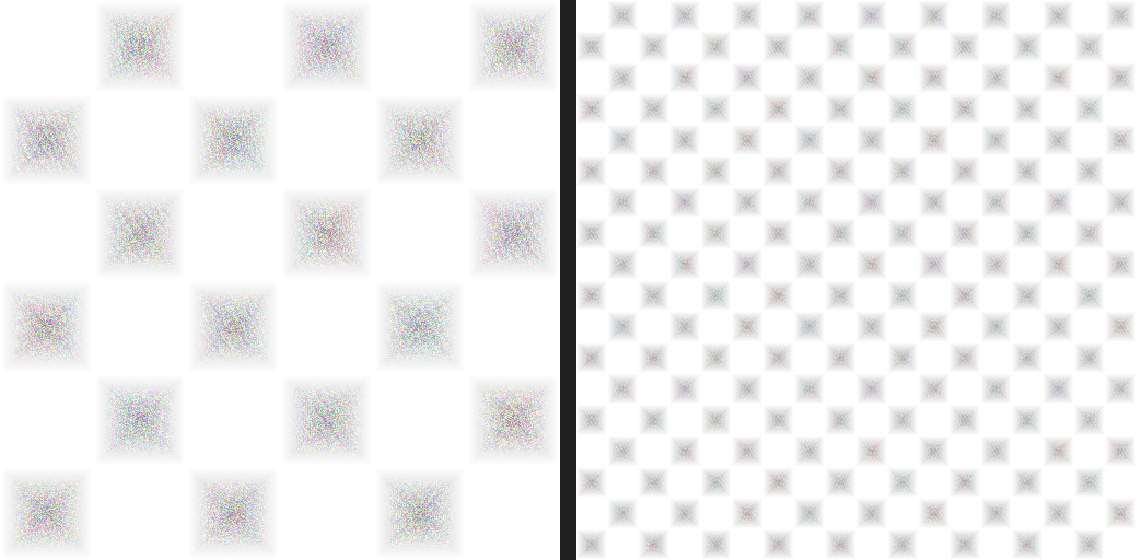
Left, the tile; right, the same tile 3 across and 3 down.
This pattern is drawn by a Shadertoy shader. Its source:

```glsl
// A six by six checkerboard of white cells and soft grey squares.
// Each square deepens toward its centre by square distance, while
// coloured grain and faint concentric rings grow with that depth.

const float CELLS = 6.0;           // even, so the checker wraps
const float GRAINS = 512.0;        // grain cells across the canvas
const float RINGS = 42.0;          // rings from square edge to centre
const float MARGIN = 0.03;         // white rim, as a share of half a cell
const float SHADE = 0.28;          // mean darkness at the centre
const vec3 PAPER = vec3(1.0);

// Three independent random channels from one point
vec3 hash3(vec2 p) {
    float phase = dot(p, vec2(12.9898, 78.233));
    return fract(sin(phase + vec3(0.0, 1.7, 3.1)) * 43758.5453);
}

// 1 on the cells whose column and row add up to an even number
float checker(vec2 cell) {
    return 1.0 - mod(cell.x + cell.y, 2.0);
}

// 0 at the rim of a square, 1 at its centre
float squareDepth(vec2 local, float margin) {
    vec2 d = abs(local * 2.0 - 1.0);
    float inside = 1.0 - max(d.x, d.y);
    return max(inside - margin, 0.0) / (1.0 - margin);
}

// Signed coloured noise: fine grain plus a weak tint for each ring
vec3 grain(vec2 uv, vec2 cell, float depth) {
    vec3 speckle = hash3(floor(uv * GRAINS)) * 2.0 - 1.0;
    float ring = floor(depth * RINGS);
    vec3 tint = hash3(vec2(ring, cell.x + CELLS * cell.y)) * 2.0 - 1.0;
    return speckle * 0.92 + tint * 0.12;
}

void mainImage(out vec4 fragColor, in vec2 fragCoord) {
    vec2 uv = fract(fragCoord / iResolution.xy);
    vec2 cell = floor(uv * CELLS);
    float depth = squareDepth(fract(uv * CELLS), MARGIN);

    // Grain is almost absent at the rim and full halfway in
    float strength = smoothstep(0.0, 0.5, depth);
    vec3 darkness = SHADE * depth * (1.0 + strength * grain(uv, cell, depth));

    vec3 color = PAPER - checker(cell) * darkness;
    fragColor = vec4(clamp(color, 0.0, 1.0), 1.0);
}
```
